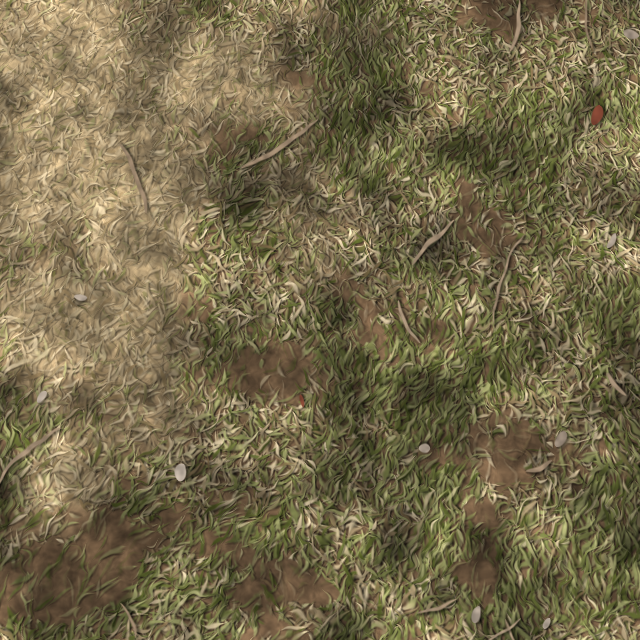
Reproduce this texture procedurally as a WebGL 1 fragment shader.

```glsl
precision highp float;
// Patchy lawn seen at a slant: grass tufts, dry straw, bare soil, twigs and pebbles.
uniform vec2 u_resolution;

#define BLADES 48.0        // blade cells across the canvas
#define BLADE_WIDTH 0.108  // half width, in cells
#define LAYERS 9
#define LEAN 0.3           // main tilt from upright, radians
#define SOFTNESS 0.0017    // edge blur, in canvas units
#define SHADOW 0.27
#define CLUMPING 1.15      // strength of broad light and dark patches
#define SOIL vec3(0.41, 0.325, 0.24)
#define THATCH vec3(0.61, 0.53, 0.40)
#define DEBRIS 25

vec4 hash4(vec2 p) {
  vec4 q = fract(p.xyxy * vec4(0.1031, 0.1030, 0.0973, 0.1099));
  q += dot(q, q.wzxy + 33.33);
  return fract((q.xxyz + q.yzzw) * q.zywx);
}

float noise(vec2 p) {
  vec2 i = floor(p), f = fract(p);
  f = f * f * (3.0 - 2.0 * f);
  vec2 e = vec2(1.0, 0.0);
  return mix(mix(hash4(i).x, hash4(i + e).x, f.x),
             mix(hash4(i + e.yx).x, hash4(i + e.xx).x, f.x), f.y);
}

float fbm(vec2 p) {
  float sum = 0.0, amp = 0.533;
  for (int i = 0; i < 4; i++) {
    sum += amp * noise(p);
    p = mat2(1.6, 1.2, -1.2, 1.6) * p + 7.3;
    amp *= 0.5;
  }
  return sum;
}

// One layer of tapered blades; nearer rows are laid over farther ones.
vec3 bladeLayer(vec3 color, vec2 ground, float layer, float cover, float green, float lean, float spread) {
  vec2 grid = ground * BLADES + layer * vec2(17.37, 9.71);
  float soft = max(SOFTNESS, 0.6 / u_resolution.y) * BLADES;
  for (int j = -1; j <= 1; j++) {
    for (int i = -1; i <= 1; i++) {
      vec2 id = floor(grid) + vec2(float(i), -float(j));
      vec4 r = hash4(id + layer * 61.0);
      vec4 t = hash4(id + layer * 61.0 + 191.7);
      vec2 d = grid - id - r.xy;
      float angle = lean + (r.z - 0.5) * spread;
      vec2 dir = vec2(sin(angle), cos(angle));
      float along = dot(d, dir) / mix(0.3, 0.92, r.w);
      float across = dot(d, vec2(dir.y, -dir.x)) + (t.x - 0.5) * 0.3 * along * along;
      float width = BLADE_WIDTH * mix(0.5, 1.3, t.y) * (1.0 - along * along);
      float keep = smoothstep(t.z - 0.15, t.z + 0.15, cover);

      float tone = t.w;
      vec3 grass = mix(vec3(0.27, 0.30, 0.12), vec3(0.58, 0.58, 0.39), tone);
      vec3 straw = mix(vec3(0.42, 0.35, 0.24), vec3(0.75, 0.69, 0.57), tone);
      float isGreen = smoothstep(-0.25, 0.25, green - fract(t.w * 7.0 + r.w));
      vec3 blade = mix(straw, grass, isGreen) * mix(0.86, 1.16, 0.5 + 0.5 * along);

      float shade = smoothstep(soft, -soft, abs(across - 0.12) - width * 1.2);
      color *= 1.0 - SHADOW * keep * shade;
      color = mix(color, blade, keep * smoothstep(soft, -soft, abs(across) - width));
    }
  }
  return color;
}

// Twigs, pale chips and pebbles, and a few red leaves.
vec3 addDebris(vec3 color, vec2 p) {
  float soft = max(SOFTNESS, 0.6 / u_resolution.y);
  for (int i = 0; i < DEBRIS; i++) {
    float n = float(i);
    vec4 r = hash4(vec2(n * 3.7 + 5.0, 41.3));
    vec4 t = hash4(vec2(n * 5.1 + 2.0, 87.9));
    float twig = step(n, 13.5), leaf = step(22.5, n);
    vec2 d = p - r.xy;
    float angle = r.z * 3.1416;
    vec2 dir = vec2(cos(angle), sin(angle));
    float size = mix(mix(0.008, 0.017, r.w), mix(0.022, 0.075, r.w), twig);
    float width = mix(size * mix(0.3, 0.7, t.x), mix(0.0018, 0.0042, t.x), twig);
    float along = dot(d, dir) / size;
    float across = dot(d, vec2(-dir.y, dir.x)) + (t.y - 0.5) * 0.45 * size * along * along * twig;
    across += (noise(p * 45.0 + n) - 0.5) * 0.007;
    float profile = width * sqrt(max(0.0, 1.0 - along * along));
    float past = max(abs(along) - 1.0, 0.0) * size;
    vec3 tint = mix(vec3(0.56, 0.50, 0.44), vec3(0.78, 0.73, 0.67), t.z);
    tint = mix(tint, vec3(0.60, 0.50, 0.39), twig * 0.7);
    tint = mix(tint, vec3(0.50, 0.27, 0.20), leaf);
    tint *= 0.86 + 0.28 * noise(p * 130.0);
    float shade = smoothstep(0.004, -0.002, abs(across + 0.003) - profile + past);
    color *= 1.0 - 0.4 * shade;
    color = mix(color, tint, smoothstep(soft, -soft, abs(across) - profile + past));
  }
  return color;
}

void main() {
  vec2 p = gl_FragCoord.xy / u_resolution;

  // Slanted view: features shrink towards the top. A slight warp roughens them.
  float scale = 1.2 - 0.4 * p.y;
  vec2 ground = vec2((p.x - 0.5) / scale, -2.5 * log(scale));
  ground += (vec2(noise(ground * 70.0), noise(ground * 70.0 + 37.0)) - 0.5) * 0.007;

  // Broad zones: dry straw upper left, ragged soil patches, green tufts.
  float ragged = fbm(p * 32.0 + 5.7) - 0.5;
  float dry = smoothstep(0.52, 0.14, length((p - vec2(0.04, 0.74)) * vec2(1.0, 0.85))
            + (fbm(p * 8.0 + 3.1) - 0.5) * 0.65 + ragged * 0.3);
  float corner = smoothstep(0.24, 0.05, length(p - vec2(0.12, 0.14)));
  float bare = smoothstep(0.56, 0.76, fbm(p * vec2(6.0, 9.0) + 21.4) + 0.15 * corner + ragged * 0.35);
  bare *= 1.0 - dry;
  float lush = smoothstep(0.42, 0.62, fbm(p * vec2(7.0, 9.0) + 54.2) + ragged * 0.25) * (1.0 - dry);

  // Earth with crumbs, lighter under the straw.
  float crumbs = fbm(ground * 75.0);
  vec3 earth = mix(SOIL, THATCH, dry) * (0.74 + 0.52 * crumbs);

  float cover = mix(1.0, 0.1, bare) * mix(1.0, 0.62, dry);
  float green = mix(0.40, 0.88, lush) * (1.0 - 0.75 * dry);
  float spread = mix(2.7, 1.4, lush);
  float lean = LEAN + (noise(p * 10.0 + 8.0) - 0.5) * 1.1;
  vec3 color = earth;
  for (int i = 0; i < LAYERS; i++)
    color = bladeLayer(color, ground, float(i) + 1.0, cover, green, lean, spread);
  color = mix(color, earth, 0.3 * dry);

  // Clumps catch light, hollows and soil stay dark, straw is bright.
  float clump = (fbm(p * 13.0 + 11.0) - 0.5) + 0.5 * ragged;
  color *= 1.07 + CLUMPING * clump + 0.06 * dry - 0.08 * lush - 0.08 * bare;
  color *= 0.92 + 0.16 * noise(ground * 210.0);

  color = addDebris(color, p);
  gl_FragColor = vec4(color, 1.0);
}
```
